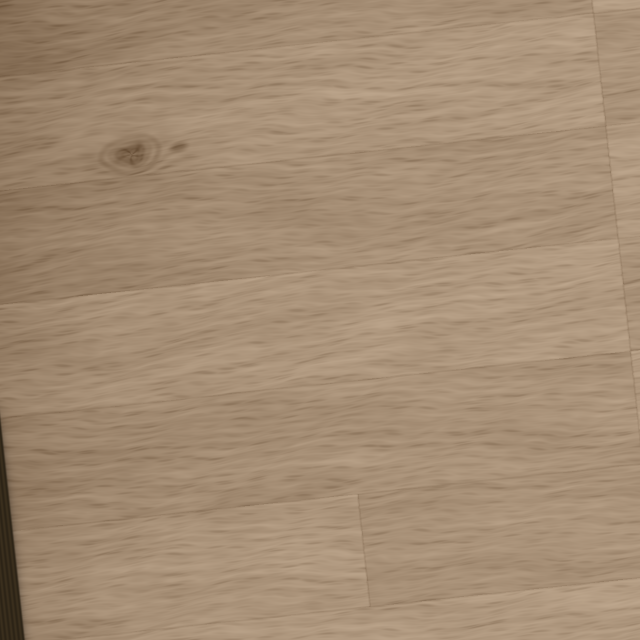
Write a WebGL 2 fragment shader that draws this texture.

```glsl
#version 300 es
precision highp float;
// Tilted oak floor planks with arched grain, a knot and a dark strip at the left edge.
uniform vec2 u_resolution;
out vec4 fragColor;

vec2 hash2(vec2 p) {
  return fract(sin(vec2(dot(p, vec2(127.1, 311.7)), dot(p, vec2(269.5, 183.3)))) * 43758.5);
}

// Cellular noise: distance to the nearest jittered point
float cell(vec2 p) {
  vec2 base = floor(p);
  float nearest = 2.0;
  for (int y = -1; y <= 1; y++)
    for (int x = -1; x <= 1; x++) {
      vec2 id = base + vec2(x, y);
      nearest = min(nearest, distance(p, id + hash2(id)));
    }
  return nearest;
}

// Growth rings: layered sines of uneven spacing
float rings(float t, float seed) {
  return 0.5 * sin(t * 215.0 + 1.5 * sin(t * 97.0 + seed))
       + 0.5 * sin(t * 480.0 + 2.0 * sin(t * 61.0 + seed));
}

vec3 floorColor(vec2 p) {
  // Board axes: x runs along the planks, y across them, downwards
  vec2 b = vec2(p.x - 0.11 * p.y, p.y + 0.107 * p.x);
  float across = (b.y - 0.12) / 0.178;
  float row = floor(across);
  float joint = row < 3.5 ? 0.925 : row < 4.5 ? 0.474 : -0.2;
  float piece = step(joint, b.x);
  float tone = 1.0 - 2.0 * mod(row + piece, 2.0);
  vec2 seed = hash2(vec2(row, piece) + 7.0) * 6.28;

  // Wavy grain
  vec2 g = b;
  g.y += 0.006 * sin(g.x * 8.0 + seed.x) + 0.003 * sin(g.x * 21.0 + g.y * 40.0 + seed.y)
       + 0.0012 * sin(g.x * 63.0 + g.y * 110.0);

  // Arches: contours of a slanted cone, one per plank
  float center = 0.209 + 0.178 * row + 0.02 + 0.05 * step(1.5, row);
  float slant = (row == 2.0 ? -0.09 : 0.07) * (1.0 - 0.6 * piece);
  float t = length(vec2(g.y - center, 0.016)) + slant * g.x;

  // Knot and its small neighbour bend the rings
  float hasKnot = row == 0.0 ? 1.0 - piece : 0.0;
  vec2 k = (g - vec2(0.179, 0.265)) / vec2(1.55, 1.0);
  float knot = length(k) + 0.002 * sin(3.0 * atan(k.y, k.x) + 1.0);
  float budKnot = length((g - vec2(0.254, 0.266)) / vec2(1.6, 1.0));
  t = mix(t, knot * 1.3, hasKnot * exp(-knot * knot / 0.0016));

  // Grain, fibres and short dark pores
  float grain = rings(t, seed.x);
  float fibre = cell(vec2(g.x * 7.0, g.y * 105.0) + seed) - 0.45;
  float fine = cell(vec2(g.x * 26.0, g.y * 260.0) + seed) - 0.45;
  float pore = smoothstep(0.42, 0.08, cell(vec2(g.x * 19.0, g.y * 150.0) + seed.yx));
  float s = 0.68 + 0.045 * tone + 0.055 * grain + 0.16 * fibre + 0.09 * fine;
  s -= pore * (0.07 + 0.09 * smoothstep(0.1, -0.8, grain));
  s += 0.03 * sin(b.y * 47.0 + 3.0 * sin(b.x * 4.0 + seed.y));

  // Knot heart, cracks and rim
  float heart = smoothstep(0.029, 0.006, knot);
  float crack = pow(abs(sin(2.5 * atan(k.y, k.x) + 60.0 * knot)), 6.0);
  float rim = smoothstep(0.006, 0.0, abs(knot - 0.029));
  s -= hasKnot * (heart * (0.34 + 0.2 * crack) + 0.17 * rim
     + 0.36 * smoothstep(0.013, 0.003, budKnot) + 0.1 * exp(-knot * knot / 0.003));

  // Plank seams, with a faint lit edge below
  float edge = fract(across) * 0.178;
  float seam = min(edge, 0.178 - edge);
  s -= 0.12 * smoothstep(0.0025, 0.0004, seam);
  s += 0.05 * smoothstep(0.007, 0.003, edge) * max(tone, 0.0);
  s -= 0.13 * smoothstep(0.0025, 0.0005, abs(b.x - joint));

  // Light falls off to the left and the top corner
  s -= 0.24 * exp(-p.x * 6.0) + 0.17 * exp(-3.5 * length(p));
  s += 0.07 * (p.x - 0.5);
  vec3 wood = mix(vec3(0.45, 0.355, 0.26), vec3(0.78, 0.69, 0.59), s);

  // Dark strip along the left edge
  float side = b.x + 0.0715;
  vec3 strip = vec3(0.20, 0.16, 0.10) * (1.0 + 0.15 * sin(side * 900.0));
  wood *= 1.0 - 0.25 * exp(-max(side, 0.0) * 180.0) * smoothstep(0.6, 0.7, p.y);
  return mix(strip, wood, smoothstep(-0.002, 0.002, side));
}

void main() {
  // Four samples smooth the plank edges
  vec3 color = vec3(0.0);
  for (int i = 0; i < 4; i++) {
    vec2 offset = vec2(i % 2, i / 2) * 0.5 - 0.25;
    vec2 p = (gl_FragCoord.xy + offset) / u_resolution;
    color += floorColor(vec2(p.x, 1.0 - p.y)) * 0.25;
  }
  fragColor = vec4(color, 1.0);
}
```
